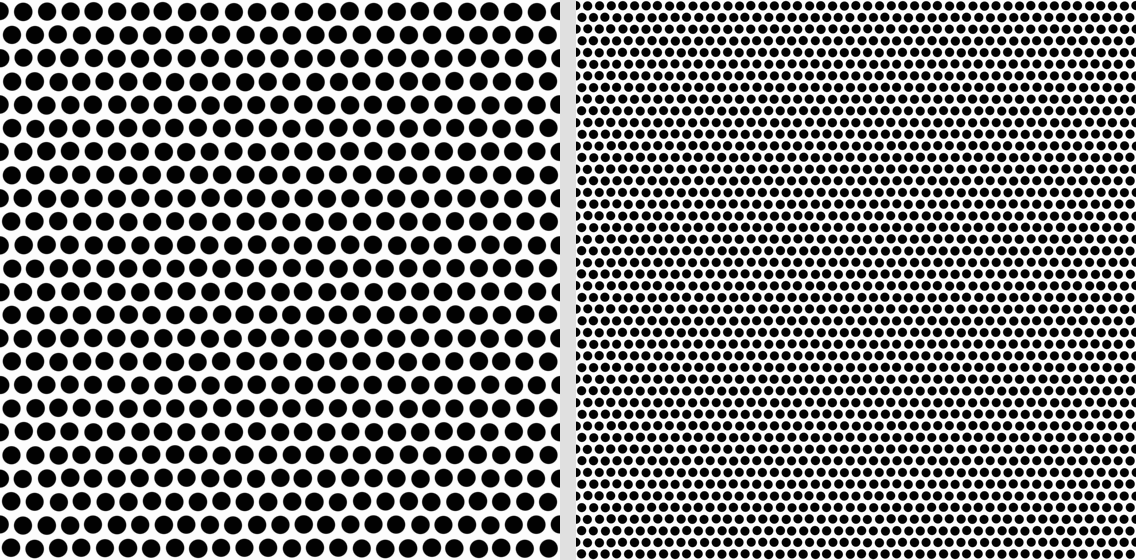
Left, the tile; right, the same tile 2 across and 2 down.
This pattern is drawn by a WebGL 1 fragment shader. Its source:

```glsl
precision highp float;

uniform vec2 u_resolution;

const float REPEATS = 24.0;         // dots across and rows down; even, so the stagger wraps
const float DOT_RADIUS = 0.391;     // lengths below are in cells
const float RADIUS_VARIATION = 0.006;
const float CENTER_JITTER = 0.028;
const float EDGE_SOFTNESS = 0.036;
const vec3 PAPER_COLOR = vec3(0.994);
const vec3 INK_COLOR = vec3(0.006);

float hash(vec2 p) {
  return fract(sin(dot(p, vec2(127.1, 311.7))) * 43758.5453);
}

// Signed distance to the dot of the staggered cell containing p
float dotDistance(vec2 p) {
  p.x -= 0.5 * mod(floor(p.y), 2.0);
  vec2 id = mod(floor(p), REPEATS);
  vec2 jitter = vec2(hash(id), hash(id + 37.0)) * 2.0 - 1.0;
  float sizeNoise = hash(id + 71.0) * 2.0 - 1.0;
  vec2 fromCenter = fract(p) - 0.5 - CENTER_JITTER * jitter;
  return length(fromCenter) - DOT_RADIUS - RADIUS_VARIATION * sizeNoise;
}

void main() {
  vec2 p = gl_FragCoord.xy / u_resolution * REPEATS;
  float pixel = REPEATS / min(u_resolution.x, u_resolution.y);
  float edge = max(EDGE_SOFTNESS, 0.5 * pixel);

  float paper = smoothstep(-edge, edge, dotDistance(p));
  gl_FragColor = vec4(mix(INK_COLOR, PAPER_COLOR, paper), 1.0);
}
```
